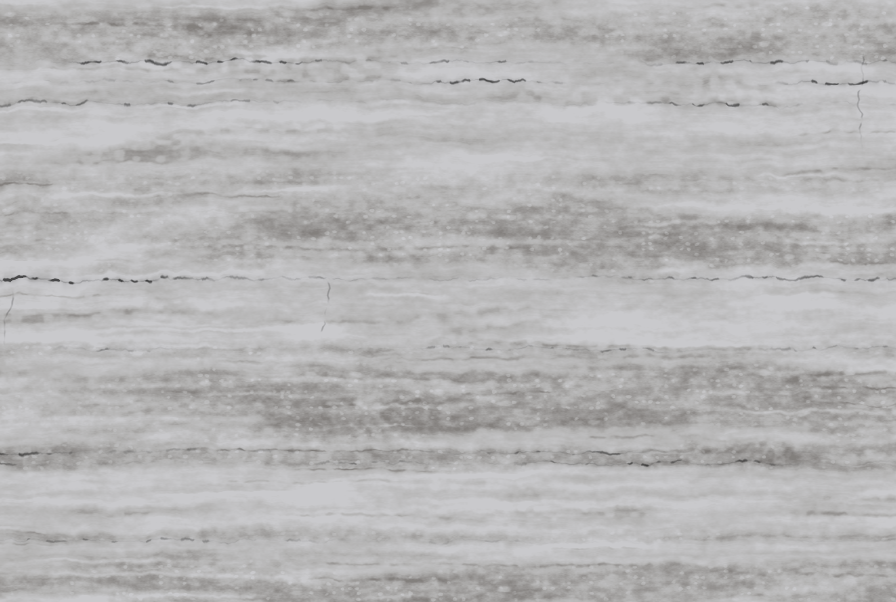
Reproduce this texture procedurally as a Shadertoy shader.

```glsl
// Grey vein-cut travertine: ragged horizontal sediment bands over crinkled fine
// strata, gritty thin seams, dotted dark cracks, pale flecks and hairline veins.
// Stretched value noise gives the layers; one cell per fleck gives the grains.

const vec3 PALE_STONE = vec3(0.790, 0.790, 0.801);
const vec3 MID_STONE  = vec3(0.700, 0.697, 0.695);
const vec3 DARK_STONE = vec3(0.545, 0.533, 0.525);
const float BASE_TONE       = 0.22;  // 0 is pale, 1 is dark
const float BAND_CONTRAST   = 0.38;
const float STRATA_CONTRAST = 1.15;
const float SEAM_CONTRAST   = 0.32;
const float GRAIN_CONTRAST  = 0.75;
const float CRACK_DARKNESS  = 0.40;
const float FLECK_LIGHT     = 0.28;

// Sediment bands: height, half thickness, strength
const vec3 BANDS[8] = vec3[8](
    vec3(0.942, 0.036, 1.0), vec3(0.697, 0.014, 0.7),
    vec3(0.612, 0.052, 0.9), vec3(0.421, 0.010, 0.7),
    vec3(0.335, 0.052, 1.0), vec3(0.243, 0.017, 1.0),
    vec3(0.110, 0.009, 0.6), vec3(0.022, 0.036, 1.0));
// Cracks: height, strength
const vec2 CRACKS[8] = vec2[8](
    vec2(0.896, 0.8), vec2(0.863, 0.9), vec2(0.828, 0.8), vec2(0.537, 1.5),
    vec2(0.424, 0.6), vec2(0.250, 0.7), vec2(0.232, 0.8), vec2(0.103, 0.4));
// Vertical veins: x, middle height, half length
const vec3 VEINS[3] = vec3[3](
    vec3(0.540, 0.490, 0.055), vec3(1.430, 0.840, 0.095), vec3(0.014, 0.470, 0.050));

float hash(vec2 p) {
    vec3 q = fract(vec3(p.xyx) * 0.1031);
    q += dot(q, q.yzx + 33.33);
    return fract((q.x + q.y) * q.z);
}

float noise(vec2 p) {
    vec2 i = floor(p), f = fract(p);
    f = f * f * (3.0 - 2.0 * f);
    return mix(mix(hash(i), hash(i + vec2(1, 0)), f.x),
               mix(hash(i + vec2(0, 1)), hash(i + vec2(1, 1)), f.x), f.y);
}

// Layered noise, centred on zero
float layers(vec2 p) {
    float sum = 0.0, weight = 0.5;
    for (int i = 0; i < 4; i++, weight *= 0.55) {
        sum += weight * (noise(p) - 0.5);
        p = p * 2.1 + 17.3;
    }
    return sum;
}

// Cellular flecks: a ragged grain in some of the cells
float flecks(vec2 p, float density) {
    vec2 id = floor(p);
    vec2 centre = 0.35 + 0.3 * vec2(hash(id + 11.0), hash(id + 47.0));
    float d = length(fract(p) - centre) + 0.3 * (noise(p * 2.5) - 0.5);
    return step(hash(id), density) * smoothstep(0.4, 0.1, d);
}

// Thin wavering line where stretched noise crosses its middle value
float seam(vec2 p, float width) {
    return smoothstep(width, 0.0, abs(noise(p) - 0.5));
}

void mainImage(out vec4 fragColor, in vec2 fragCoord) {
    vec2 p = fragCoord / iResolution.y;
    float pixel = 1.0 / iResolution.y;

    // Bedding bends gently, with a fine crinkle
    float bend = 0.018 * layers(p * vec2(2.2, 5.0)) + 0.014 * layers(p * vec2(26.0, 18.0) + 70.0);
    vec2 bed = vec2(p.x, p.y + bend);

    // Bands with ragged edges, breaking up along their length
    float band = 0.0;
    for (int i = 0; i < BANDS.length(); i++) {
        vec3 b = BANDS[i];
        float seed = float(i) * 9.7;
        float ragged = b.y * (1.0 + 2.2 * layers(vec2(p.x * 3.5 + seed, bed.y * 22.0)));
        float soft = 0.006 + 0.3 * b.y;
        float fade = 0.5 + 0.85 * noise(vec2(p.x * 2.2 + seed, bed.y * 9.0 + seed));
        band = max(band, b.z * fade * smoothstep(ragged + soft, ragged - soft, abs(bed.y - b.x)));
    }

    // Fine strata and cloudy patches
    float tone = BASE_TONE + BAND_CONTRAST * band + STRATA_CONTRAST * (
        0.45 * layers(bed * vec2(1.3, 24.0)) + 0.60 * layers(bed * vec2(4.0, 66.0) + 5.0)
        + 0.40 * layers(bed * vec2(8.0, 22.0) + 90.0));

    // Gritty thin seams, dark and pale, that come and go
    float grit = smoothstep(0.25, 0.75, noise(p * vec2(75.0, 110.0)));
    float gate = smoothstep(0.4, 0.75, noise(bed * vec2(5.0, 28.0) + 61.0));
    float paleGate = smoothstep(0.4, 0.75, noise(bed * vec2(6.0, 22.0) + 15.0));
    tone += SEAM_CONTRAST * gate * (0.3 + grit) * seam(bed * vec2(2.0, 38.0) + 8.0, 0.13);
    tone -= SEAM_CONTRAST * paleGate * seam(bed * vec2(3.0, 36.0) + 33.0, 0.15);

    // Stony grain everywhere, pale flecks inside the bands
    float inBand = clamp(band, 0.0, 1.0);
    tone += GRAIN_CONTRAST * layers(p * vec2(65.0, 95.0)) * (0.55 + 0.45 * inBand);
    tone -= FLECK_LIGHT * inBand * (flecks(p * vec2(80.0, 110.0), 0.16) + flecks(p * vec2(28.0, 62.0), 0.06));

    // Slanted shards in one disturbed pocket
    vec2 offset = (p - vec2(0.64, 0.29)) * vec2(15.0, 18.0);
    float shards = noise(vec2(p.x + p.y, p.x - p.y) * vec2(75.0, 24.0));
    tone -= 0.55 * exp(-dot(offset, offset)) * (shards - 0.5);

    // Dotted cracks: clusters of short dark specks on a faint trace
    float crack = 0.0;
    for (int i = 0; i < CRACKS.length(); i++) {
        float seed = float(i) * 13.1;
        float d = abs(bed.y - CRACKS[i].x + 0.010 * layers(vec2(p.x * 45.0, seed)));
        float cluster = smoothstep(0.3, 0.75, noise(vec2(p.x * 5.0, seed)));
        float speck = smoothstep(0.5, 0.75, noise(vec2(p.x * 85.0, p.y * 60.0 + seed)));
        float line = smoothstep(0.0006 + 0.0014 * speck + pixel, 0.0, d);
        crack += CRACKS[i].y * (line * (0.12 * grit + cluster * (0.15 + 1.3 * speck))
               + 0.16 * (0.2 + cluster) * (0.5 + grit) * exp(-d * 200.0));
    }

    // Hairline vertical veins
    for (int i = 0; i < VEINS.length(); i++) {
        vec3 v = VEINS[i];
        float d = abs(p.x - v.x + 0.03 * layers(vec2(p.y * 18.0, v.x * 50.0)));
        float reach = smoothstep(v.z, v.z * 0.6, abs(p.y - v.y));
        crack += 0.5 * reach * grit * smoothstep(0.0012 + pixel, 0.0, d);
    }

    // Tone to stone colour, then the dark cracks
    tone = clamp(tone, 0.0, 1.1);
    vec3 stone = mix(PALE_STONE, MID_STONE, min(tone * 2.0, 1.0));
    stone = mix(stone, DARK_STONE, max(tone * 2.0 - 1.0, 0.0));
    fragColor = vec4(stone * (1.0 - CRACK_DARKNESS * min(crack, 1.6)), 1.0);
}
```
